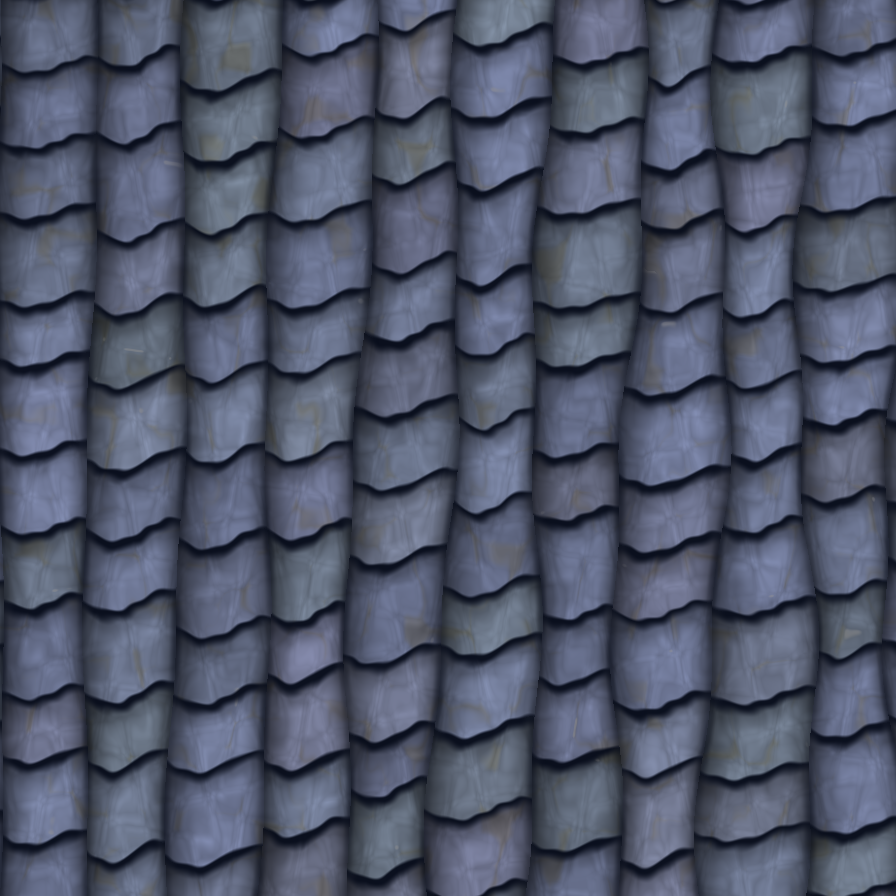
This texture is drawn by a Shadertoy shader. Its source:

```glsl
// Weathered blue-grey slate roof: uneven columns of curved, overlapping tiles.

const float COLUMNS = 10.0;
const float ROWS = 11.5;
const float LIP_SWING = 0.115;   // rise and dip of a tile's lower lip, in rows
const float ROW_JITTER = 0.3;    // random shift of each lip, in rows
const float GAP_WIDTH = 0.085;   // dark line below a lip, in rows
const float GAP_SOFTNESS = 0.06;
const float GRAIN = 0.24;
const float PI = 3.14159;

const vec3 SLATE_BLUE = vec3(0.425, 0.46, 0.58);
const vec3 SLATE_GREEN = vec3(0.42, 0.465, 0.53);
const vec3 SLATE_PURPLE = vec3(0.44, 0.45, 0.555);
const vec3 GAP_COLOUR = vec3(0.03, 0.05, 0.105);
const vec3 CHIP_COLOUR = vec3(0.60, 0.59, 0.58);

float hash(vec2 p) {
    p = fract(p * vec2(0.1031, 0.1137));
    p += dot(p, p.yx + 33.33);
    return fract((p.x + p.y) * p.x * 17.31);
}

// Cellular noise: x is the nearest distance, y is that cell's random value.
vec2 cells(vec2 p) {
    vec2 base = floor(p);
    vec2 nearest = vec2(9.0, 0.0);
    for (int j = -1; j <= 1; j++)
    for (int i = -1; i <= 1; i++) {
        vec2 id = base + vec2(i, j);
        vec2 point = id + vec2(hash(id + 11.0), hash(id + 47.0));
        float d = distance(p, point);
        if (d < nearest.x) nearest = vec2(d, hash(id + 83.0));
    }
    return nearest;
}

// Left edge of a column, in column units; the wander grows to the right.
float columnEdge(float column, float y) {
    float across = clamp(column / COLUMNS, 0.0, 1.0);
    float wander = sin(y * 7.0 + column * 2.1) + 0.4 * sin(y * 23.0 + column * 4.3);
    float lean = 0.35 * (y - 0.5) * sin(PI * across);
    return column + lean + mix(0.04, 0.14, across) * wander;
}

// Lower lip of a tile, in row units.
float lipHeight(float column, float row) {
    return row + ROW_JITTER * (hash(vec2(column + 5.0, row + 29.0)) - 0.5);
}

void mainImage(out vec4 fragColor, in vec2 fragCoord) {
    vec2 uv = fragCoord / iResolution.xy;
    float pixel = ROWS / iResolution.y;

    // Find the column and the position across it.
    float x = uv.x * COLUMNS;
    float column = floor(x);
    if (x < columnEdge(column, uv.y)) column -= 1.0;
    else if (x >= columnEdge(column + 1.0, uv.y)) column += 1.0;
    float left = columnEdge(column, uv.y);
    float right = columnEdge(column + 1.0, uv.y);
    float u = clamp((x - left) / (right - left), 0.0, 1.0);

    // Find the tile along the column, following its S-shaped, slightly ragged lip.
    float swing = LIP_SWING * (0.8 + 0.5 * hash(vec2(column + 3.0, 71.0)));
    float columnShift = 0.3 * sin(column * 1.1) + 0.3 * hash(vec2(column + 9.0, 17.0));
    float ragged = 0.015 * sin(uv.x * 190.0 + 3.0 * sin(uv.y * 60.0));
    float v = uv.y * ROWS + columnShift + swing * sin(1.6 * PI * u) + ragged;
    float row = floor(v);
    if (v < lipHeight(column, row)) row -= 1.0;
    else if (v >= lipHeight(column, row + 1.0)) row += 1.0;
    float aboveLip = v - lipHeight(column, row);
    float belowNext = lipHeight(column, row + 1.0) - v;
    vec2 tile = vec2(column, row) + 20.0;

    // Tint and tone of each tile.
    vec3 colour = mix(SLATE_BLUE, SLATE_GREEN, smoothstep(0.2, 1.0, hash(tile)));
    colour = mix(colour, SLATE_PURPLE, 0.7 * smoothstep(0.5, 1.0, hash(tile + 31.0)));
    colour *= mix(0.87, 1.05, hash(tile + 57.0));

    // Rounded cross-section, darker to the left, and shade from the tile above.
    float roundness = smoothstep(-0.12, 0.42, u) * (1.0 - smoothstep(0.72, 1.12, u));
    colour *= mix(0.4, 1.0, roundness);
    colour *= mix(0.72, 1.0, smoothstep(0.05, 0.42, belowNext));

    // Weathering: stains, mottled patches, fine grain and faint irregular streaks.
    vec2 bent = uv + 0.008 * sin(uv.yx * vec2(47.0, 39.0) + 2.0 * sin(uv * 83.0));
    float stain = cells(bent * vec2(13.0, 11.0) + 2.0).x - 0.5;
    float patches = cells(bent * vec2(34.0, 24.0) + 7.0).x - 0.5;
    float speckle = cells(bent * vec2(90.0, 62.0) + 3.0).x - 0.5;
    float streaks = cells(vec2(bent.x * 125.0, bent.y * 26.0) + 9.0).x - 0.5;
    float wear = 0.35 * stain + 0.8 * patches + 0.6 * speckle + 0.45 * streaks;
    colour *= 1.0 - GRAIN * wear;
    colour = mix(colour, colour * vec3(1.06, 1.0, 0.87), smoothstep(0.1, 0.4, patches));

    // Occasional pale chips.
    vec2 chip = cells(bent * 48.0 + 5.0);
    float chipMask = step(0.98, chip.y) * (1.0 - smoothstep(0.05, 0.22, chip.x));
    colour = mix(colour, CHIP_COLOUR, 0.4 * chipMask * roundness);

    // Soft grooves between columns, some deeper than others along their length.
    float edge = min(u, 1.0 - u);
    float depth = 0.32 + 0.16 * sin(uv.y * 31.0 + floor(x + 0.5) * 2.7);
    float groove = 1.0 - smoothstep(0.0, 0.085, edge);
    colour = mix(colour, GAP_COLOUR, depth * groove);

    // Dark gaps under the lips, uneven in width and fading near the column edges.
    float thickness = GAP_WIDTH * mix(0.75, 1.2, hash(tile + 91.0));
    thickness *= 0.8 + 0.3 * sin(PI * u) - 0.5 * patches;
    float soft = GAP_SOFTNESS + pixel;
    float gap = 1.0 - smoothstep(thickness - soft, thickness + soft, belowNext);
    gap = max(gap, 1.0 - smoothstep(0.0, 0.7 * soft, aboveLip));
    float strength = mix(0.72, 0.96, smoothstep(0.0, 0.15, edge));
    colour = mix(colour, GAP_COLOUR, strength * gap);

    fragColor = vec4(clamp(colour, 0.0, 1.0), 1.0);
}
```
